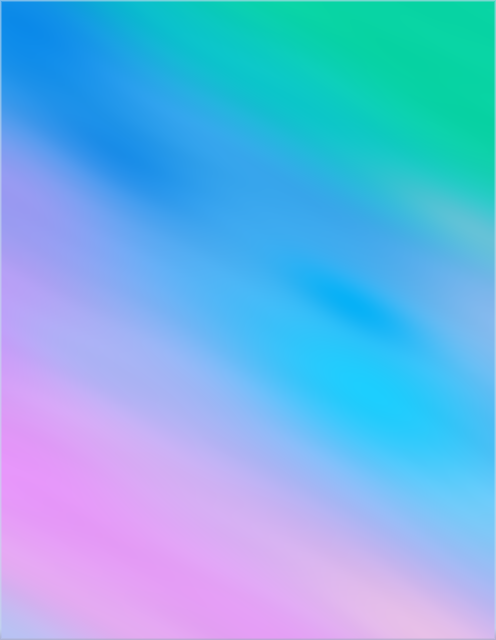
This background is drawn by a WebGL 1 fragment shader. Its source:

```glsl
precision highp float;
// Soft diagonal wash from green through blue to pink.
// A colour ramp runs across the slanted bands; stretched Gaussian glows
// tint it locally, and layered sines add faint brushed streaks.

uniform vec2 u_resolution;

const float SLOPE = 0.6;            // fall of the bands, height per width
const float STREAK_STRENGTH = 0.016;
const float FRAME_WIDTH = 0.0035;   // fraction of the height
const float FRAME_OPACITY = 0.6;

const vec3 GREEN    = vec3(0.03, 0.83, 0.64);
const vec3 TEAL     = vec3(0.05, 0.78, 0.80);
const vec3 AZURE    = vec3(0.22, 0.65, 0.925);
const vec3 SKY      = vec3(0.35, 0.69, 0.955);
const vec3 LAVENDER = vec3(0.65, 0.71, 0.96);
const vec3 ORCHID   = vec3(0.83, 0.69, 0.955);
const vec3 PINK     = vec3(0.90, 0.62, 0.965);
const vec3 ROSE     = vec3(0.89, 0.67, 0.94);
const vec3 MIST     = vec3(0.72, 0.76, 0.95);
const vec3 DEEP     = vec3(0.03, 0.53, 0.91);
const vec3 VIOLET   = vec3(0.59, 0.59, 0.935);
const vec3 LILAC    = vec3(0.78, 0.57, 0.975);
const vec3 MAGENTA  = vec3(0.905, 0.575, 0.985);
const vec3 CYAN     = vec3(0.10, 0.815, 1.0);
const vec3 CERULEAN = vec3(0.0, 0.69, 0.965);
const vec3 PALE     = vec3(0.56, 0.73, 0.93);
const vec3 SEA      = vec3(0.44, 0.76, 0.84);
const vec3 ICE      = vec3(0.54, 0.80, 0.965);
const vec3 BLUSH    = vec3(0.92, 0.76, 0.88);
const vec3 FRAME_LIGHT = vec3(0.78, 0.86, 0.93);
const vec3 FRAME_SHADE = vec3(0.65, 0.66, 0.76);

// Base colour by depth below the top left corner, measured across the bands
vec3 ramp(float d) {
  vec3 c = mix(GREEN, TEAL, smoothstep(-0.29, -0.10, d));
  c = mix(c, AZURE, smoothstep(-0.12, 0.03, d));
  c = mix(c, SKY, smoothstep(0.03, 0.25, d));
  c = mix(c, LAVENDER, smoothstep(0.24, 0.43, d));
  c = mix(c, ORCHID, smoothstep(0.40, 0.60, d));
  c = mix(c, PINK, smoothstep(0.57, 0.75, d));
  c = mix(c, ROSE, smoothstep(0.74, 0.88, d));
  return mix(c, MIST, smoothstep(0.86, 0.99, d));
}

// Gaussian spot: centre in canvas fractions, radii along and across the bands
float glow(vec2 uv, vec2 centre, vec2 radii) {
  float aspect = u_resolution.x / u_resolution.y;
  vec2 p = (uv - centre) * vec2(aspect, 1.0);
  vec2 axis = normalize(vec2(1.0, -SLOPE));
  vec2 q = vec2(dot(p, axis), dot(p, vec2(-axis.y, axis.x))) / radii;
  return exp(-dot(q, q));
}

// Long, gently bent bands of light
float streaks(float along, float across) {
  float sum = 0.0;
  float amplitude = 0.5;
  float frequency = 24.0;
  for (int i = 0; i < 4; i++) {
    float phase = float(i) * 2.4;
    float bend = 1.6 * sin(along * (5.0 + phase) + phase);
    sum += amplitude * sin(across * frequency + bend + phase)
         * (0.65 + 0.35 * sin(along * 7.0 - phase));
    amplitude *= 0.6;
    frequency *= 1.8;
  }
  return sum;
}

void main() {
  vec2 uv = gl_FragCoord.xy / u_resolution;
  float aspect = u_resolution.x / u_resolution.y;
  vec2 p = vec2(uv.x * aspect, 1.0 - uv.y);
  float depth = p.y - SLOPE * p.x;
  float along = p.x + SLOPE * p.y;
  vec3 color = ramp(depth);

  // Upper right greens and upper left blues
  color = mix(color, GREEN, 0.8 * glow(uv, vec2(1.0, 0.79), vec2(0.20, 0.10)));
  color = mix(color, DEEP, 0.95 * glow(uv, vec2(0.05, 0.95), vec2(0.18, 0.11)));
  color = mix(color, DEEP, 0.80 * glow(uv, vec2(0.23, 0.755), vec2(0.16, 0.065)));

  // Left violets and pinks
  color = mix(color, VIOLET, 0.95 * glow(uv, vec2(0.02, 0.70), vec2(0.20, 0.09)));
  color = mix(color, LILAC, 0.85 * glow(uv, vec2(-0.02, 0.50), vec2(0.13, 0.12)));
  color = mix(color, LAVENDER, 0.65 * glow(uv, vec2(0.17, 0.44), vec2(0.17, 0.05)));
  color = mix(color, MAGENTA, 0.75 * glow(uv, vec2(0.04, 0.27), vec2(0.18, 0.10)));

  // Right side pales and the bright central pool
  color = mix(color, PALE, 0.95 * glow(uv, vec2(1.02, 0.48), vec2(0.19, 0.15)));
  color = mix(color, SEA, 0.75 * glow(uv, vec2(0.97, 0.635), vec2(0.16, 0.035)));
  color = mix(color, ICE, 0.85 * glow(uv, vec2(0.98, 0.20), vec2(0.19, 0.08)));
  color = mix(color, CYAN, 0.95 * glow(uv, vec2(0.75, 0.385), vec2(0.23, 0.11)));
  color = mix(color, CERULEAN, 0.90 * glow(uv, vec2(0.71, 0.525), vec2(0.11, 0.035)));
  color = mix(color, BLUSH, 0.75 * glow(uv, vec2(0.87, 0.0), vec2(0.22, 0.07)));

  color += STREAK_STRENGTH * streaks(along, depth);

  // Thin frame, shaded along the foot
  float side = min(uv.x, 1.0 - uv.x) * aspect;
  float edge = min(side, min(uv.y, 1.0 - uv.y));
  vec3 frame = mix(FRAME_SHADE, FRAME_LIGHT, smoothstep(0.0, 0.02, uv.y));
  float cover = 1.0 - smoothstep(0.3 * FRAME_WIDTH, FRAME_WIDTH, edge);
  color = mix(color, frame, FRAME_OPACITY * cover);

  gl_FragColor = vec4(clamp(color, 0.0, 1.0), 1.0);
}
```
